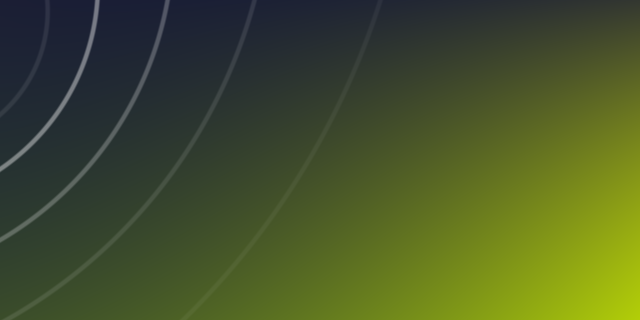
Write a WebGL 2 fragment shader that draws this background.

```glsl
#version 300 es
precision highp float;

uniform vec2 u_resolution;
out vec4 fragColor;

// Smooth quadratic blend reaching start, middle and end at t = 0, 0.5 and 1
vec3 quadraticBlend(vec3 start, vec3 middle, vec3 end, float t) {
    return start * (1.0 - t) * (1.0 - 2.0 * t)
         + middle * 4.0 * t * (1.0 - t)
         + end * t * (2.0 * t - 1.0);
}

// Navy at the top left, moss in the middle, lime at the lower right
vec3 backdrop(vec2 uv) {
    vec3 bottom = quadraticBlend(vec3(0.23, 0.30, 0.165), vec3(0.39, 0.48, 0.12), vec3(0.70, 0.81, 0.03), uv.x);
    vec3 middle = quadraticBlend(vec3(0.145, 0.19, 0.195), vec3(0.25, 0.30, 0.165), vec3(0.50, 0.56, 0.10), uv.x);
    vec3 top = quadraticBlend(vec3(0.106, 0.118, 0.205), vec3(0.115, 0.135, 0.205), vec3(0.20, 0.215, 0.19), uv.x);
    return quadraticBlend(bottom, middle, top, uv.y);
}

// Soft-edged circle outline
float ring(vec2 p, vec2 center, float radius, float halfWidth) {
    float dist = abs(length(p - center) - radius);
    float softness = max(0.004, 0.75 / u_resolution.y);
    return 1.0 - smoothstep(halfWidth - softness, halfWidth + softness, dist);
}

void main() {
    vec2 uv = gl_FragCoord.xy / u_resolution;
    vec2 p = gl_FragCoord.xy / u_resolution.y;
    vec3 color = backdrop(uv);

    // Widening ripples: center, radius, opacity
    vec4 ripples[5] = vec4[5](
        vec4(-0.279, 0.966, 0.428, 0.09),
        vec4(-0.391, 1.048, 0.697, 0.43),
        vec4(-0.552, 1.193, 1.093, 0.26),
        vec4(-0.781, 1.422, 1.632, 0.11),
        vec4(-1.120, 1.734, 2.423, 0.055));
    for (int i = 0; i < 5; i++) {
        vec4 ripple = ripples[i];
        color = mix(color, vec3(0.95), ripple.w * ring(p, ripple.xy, ripple.z, 0.007));
    }

    fragColor = vec4(clamp(color, 0.0, 1.0), 1.0);
}
```
